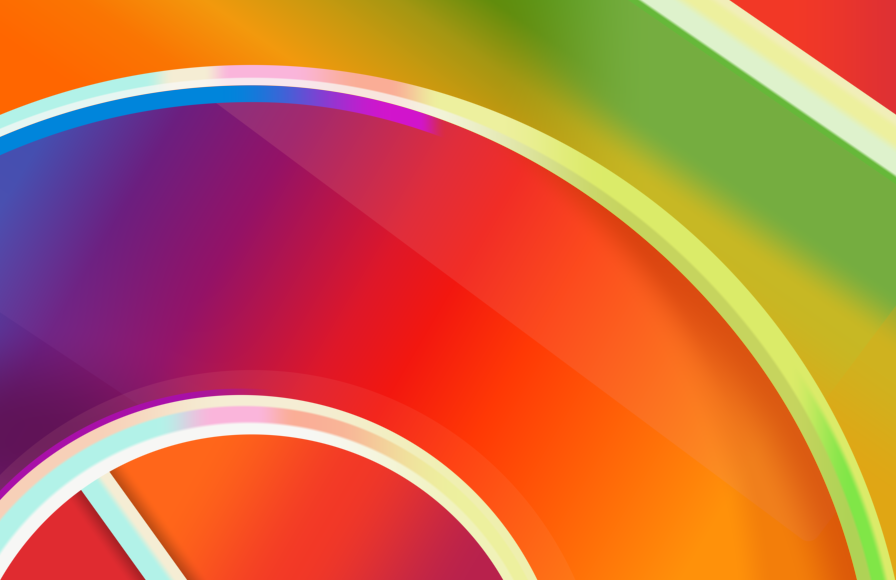
Write a WebGL 2 fragment shader that draws this background.

```glsl
#version 300 es
precision highp float;
// Glossy rainbow arcs: a wide spectrum annulus between two pale glass rims,
// over an orange-to-green sweep crossed by a diagonal beam. Built from circle
// and line distances, colour ramps and soft masks; canvas height is one unit.
uniform vec2 u_resolution;
out vec4 outColor;

// Layout
const vec2 HUB = vec2(0.434, -0.249);
const vec2 RIM_HUB = vec2(0.416, -0.249);
const vec2 SHADE_HUB = vec2(0.247, -0.094);
const float OUTER_RADIUS = 1.137;
const float STRIP_WIDTH = 0.029;
const float RIM_RADIUS = 0.568;
const float DISC_RADIUS = 0.5;
const float SHADE_RADIUS = 1.042;
const vec2 BEAM = vec2(0.614, 0.713);      // lower and upper edge
const vec2 SPOKE = vec2(-0.379, -0.321);   // left and right edge
const vec2 GLASS_CORNER = vec2(0.08, 1.683);
const float GLASS_ROUND = 0.02;

// Palette
const vec3 CREAM = vec3(0.96, 0.93, 0.83);
const vec3 WHITE = vec3(0.97, 0.97, 0.96);
const vec3 AQUA = vec3(0.70, 0.95, 0.91);
const vec3 PINK = vec3(0.98, 0.71, 0.86);
const vec3 SALMON = vec3(0.98, 0.68, 0.59);
const vec3 PALE_LIME = vec3(0.93, 0.94, 0.62);
const vec3 LIME = vec3(0.86, 0.92, 0.41);
const vec3 LEAF = vec3(0.50, 0.90, 0.28);
const vec3 MINT = vec3(0.87, 0.95, 0.80);
const vec3 MEADOW = vec3(0.46, 0.68, 0.25);
const vec3 GOLD = vec3(0.78, 0.72, 0.14);
const vec3 AMBER = vec3(0.88, 0.65, 0.08);
const vec3 RED = vec3(0.95, 0.22, 0.15);
const vec3 CRIMSON = vec3(0.72, 0.13, 0.30);
const vec3 RUST = vec3(0.78, 0.22, 0.03);
const vec3 PLUM = vec3(0.36, 0.07, 0.32);

// Colour stops: rgb and position
const vec4 SPECTRUM[7] = vec4[7](
  vec4(0.27, 0.31, 0.69, 0.18), vec4(0.42, 0.12, 0.50, 0.36), vec4(0.58, 0.07, 0.40, 0.55),
  vec4(0.87, 0.09, 0.16, 0.79), vec4(0.95, 0.09, 0.06, 0.91), vec4(1.0, 0.22, 0.02, 1.07),
  vec4(1.0, 0.57, 0.04, 1.5));
const vec4 SWEEP[7] = vec4[7](
  vec4(1.0, 0.40, 0.0, -0.05), vec4(0.98, 0.46, 0.01, 0.08), vec4(0.95, 0.60, 0.05, 0.20),
  vec4(0.78, 0.60, 0.06, 0.31), vec4(0.64, 0.59, 0.07, 0.39), vec4(0.38, 0.55, 0.05, 0.48),
  vec4(0.31, 0.58, 0.07, 0.60));

vec3 ramp(vec4 stops[7], float t) {
  vec3 color = stops[0].rgb;
  for (int i = 1; i < 7; i++)
    color = mix(color, stops[i].rgb, clamp((t - stops[i - 1].a) / (stops[i].a - stops[i - 1].a), 0.0, 1.0));
  return color;
}

// Antialiased inside of a signed distance
float cover(float d) {
  float edge = 0.8 / u_resolution.y;
  return smoothstep(edge, -edge, d);
}

float between(float v, vec2 range) { return cover(range.x - v) * cover(v - range.y); }

vec3 background(vec2 p, float across, float along) {
  vec3 yellow = mix(AMBER, GOLD, smoothstep(0.15, 0.36, across));
  vec3 right = mix(yellow, MEADOW, smoothstep(0.37, 0.46, across));
  right = mix(right, AMBER, 0.3 * cover(1.552 - along));
  vec3 color = mix(ramp(SWEEP, across), right, smoothstep(0.85, 1.13, p.x));
  // Diagonal beam and the red field behind it
  vec3 beam = mix(MINT, PALE_LIME, smoothstep(0.655, 0.675, across));
  beam = mix(beam, CREAM, 0.5 * smoothstep(0.690, 0.705, across));
  beam = mix(LEAF * 0.8, beam, smoothstep(0.622, 0.629, across));
  color = mix(color, beam, cover(BEAM.x - across));
  return mix(color, mix(RED, CRIMSON, 0.4 * smoothstep(1.35, 1.6, p.x)), cover(BEAM.y - across));
}

vec3 annulus(vec2 p, float r, float t, float along) {
  vec3 color = ramp(SPECTRUM, t);
  color = mix(color, PLUM, 0.85 * smoothstep(0.27, 0.02, length((p - vec2(0.04, 0.25)) * vec2(0.7, 1.4))));
  // Glass sheets
  vec2 e = vec2(GLASS_CORNER.x - dot(vec2(0.597, -0.802), vec2(p.x, 1.0 - p.y)), along - GLASS_CORNER.y) + GLASS_ROUND;
  float sheet = length(max(e, 0.0)) + min(max(e.x, e.y), 0.0) - GLASS_ROUND;
  color = mix(color, vec3(0.92, 0.60, 0.58), 0.17 * cover(sheet));
  float small = -0.448 - dot(vec2(0.555, -0.832), vec2(p.x, 1.0 - p.y));
  color = mix(color, vec3(0.6, 0.35, 0.7), 0.12 * cover(small) * smoothstep(0.3, 0.0, abs(small)) * smoothstep(0.5, 0.05, p.x));
  // Shade under the outer rim, halo around the inner one
  float shade = smoothstep(-0.02, 0.05, length(p - SHADE_HUB) - SHADE_RADIUS) * smoothstep(0.7, 1.0, p.x);
  color = mix(color, RUST, shade * (0.22 + 0.4 * smoothstep(0.97, 1.07, r)));
  return mix(color, SALMON, 0.10 * cover(r - 0.611));
}

vec3 outerRim(float x, float depth) {
  vec3 color = mix(AQUA, CREAM, smoothstep(0.25, 0.30, x));
  color = mix(color, PINK, smoothstep(0.35, 0.40, x));
  color = mix(color, SALMON, smoothstep(0.50, 0.62, x));
  color = mix(color, PALE_LIME, smoothstep(0.67, 0.76, x));
  color = mix(color, LIME, smoothstep(0.85, 1.05, x));
  color = mix(color, LEAF, smoothstep(1.36, 1.47, x) * smoothstep(0.15, 0.35, depth));
  return mix(color, mix(WHITE, LIME * 0.87, smoothstep(0.7, 1.1, x)), 0.75 * smoothstep(0.58, 0.68, depth));
}

vec3 innerRim(float x, float f) {
  vec3 stripe = mix(AQUA, PINK, smoothstep(0.27, 0.37, x));
  stripe = mix(stripe, SALMON, smoothstep(0.44, 0.51, x));
  stripe = mix(stripe, PALE_LIME, smoothstep(0.58, 0.80, x));
  vec3 outside = mix(mix(CREAM, SALMON, 0.45), CREAM, smoothstep(0.15, 0.4, x));
  vec3 color = mix(WHITE, stripe, smoothstep(0.25, 0.35, f));
  color = mix(color, outside, smoothstep(0.68, 0.76, f));
  return mix(color, PALE_LIME, 0.7 * smoothstep(0.5, 0.85, x));
}

vec3 disc(vec2 p, float t) {
  vec3 color = mix(vec3(1.0, 0.40, 0.10), RED, smoothstep(0.68, 0.94, t));
  color = mix(color, CRIMSON, smoothstep(0.92, 1.2, t));
  float side = 0.812 * p.x - 0.583 * (1.0 - p.y);
  color = mix(color, vec3(0.88, 0.17, 0.19), smoothstep(-0.33, -0.38, side));
  color *= 1.0 - 0.3 * smoothstep(0.06, 0.02, abs(side + 0.35));
  return mix(color, mix(AQUA, CREAM, smoothstep(-0.350, -0.335, side)), between(side, SPOKE));
}

void main() {
  vec2 p = gl_FragCoord.xy / u_resolution.y;
  vec2 q = vec2(p.x, 1.0 - p.y);
  float across = dot(q, vec2(0.567, -0.824)), along = dot(q, vec2(0.8, 0.6));
  float t = dot(q, vec2(0.85, 0.5));
  float r = length(p - HUB), rim = length(p - RIM_HUB) - RIM_RADIUS;
  float width = mix(0.035, 0.064, smoothstep(0.45, 1.3, p.x));
  float body = r - OUTER_RADIUS + width;

  vec3 color = background(p, across, along);
  color = mix(color, annulus(p, r, t, along), cover(body));
  // Blue to magenta strip beneath the outer rim
  vec3 strip = mix(vec3(0.0, 0.52, 0.86), vec3(0.82, 0.08, 0.80), smoothstep(0.38, 0.68, p.x));
  color = mix(color, strip, between(body, vec2(-STRIP_WIDTH, 0.0)) * smoothstep(0.77, 0.72, p.x));
  color = mix(color, outerRim(p.x, (OUTER_RADIUS - r) / width), between(r, vec2(OUTER_RADIUS - width, OUTER_RADIUS)));
  // Inner rim with its violet outline, then the disc
  color = mix(color, vec3(0.66, 0.06, 0.66), cover(rim - 0.011) * smoothstep(0.5, 0.3, p.x));
  float inset = r - DISC_RADIUS;
  color = mix(color, innerRim(p.x, inset / max(inset - rim, 0.001)), cover(rim));
  color = mix(color, disc(p, t), cover(inset));
  outColor = vec4(color, 1.0);
}
```
